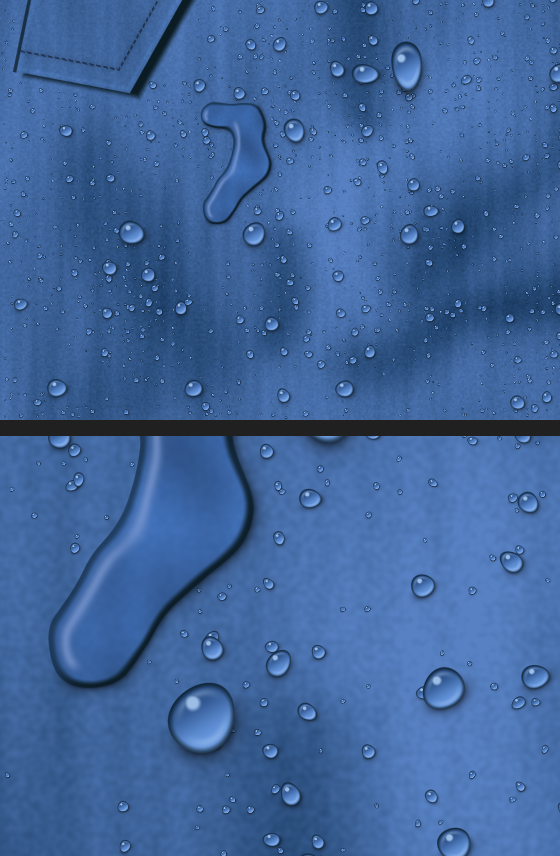
Top, the full canvas; bottom, a detail of the centre.
Reproduce this texture procedurally as a Shadertoy shader.

```glsl
// Water beads on blue cloth: folds and grain from gradient noise, a stitched
// flap from half planes, a puddle from joined capsules, drops on jittered grids.

const vec3 BLACK_BLUE = vec3(0.03, 0.09, 0.11);
const vec3 DEEP_BLUE = vec3(0.09, 0.22, 0.37);
const vec3 LIGHT_BLUE = vec3(0.32, 0.48, 0.73);
const vec3 GLINT = vec3(0.66, 0.79, 0.94);

vec2 hash2(vec2 p) {
  vec3 q = fract(p.xyx * vec3(0.1031, 0.1030, 0.0973));
  q += dot(q, q.yzx + 33.33);
  return fract((q.xx + q.yz) * q.zy);
}

float gradDot(vec2 cell, vec2 f, vec2 corner) {
  float a = 6.2832 * hash2(cell + corner).x;
  return dot(vec2(cos(a), sin(a)), f - corner);
}

float noise(vec2 p) {
  vec2 i = floor(p), f = fract(p), u = f * f * (3.0 - 2.0 * f);
  float low = mix(gradDot(i, f, vec2(0)), gradDot(i, f, vec2(1, 0)), u.x);
  float high = mix(gradDot(i, f, vec2(0, 1)), gradDot(i, f, vec2(1)), u.x);
  return mix(low, high, u.y);
}

float bell(float x) { return exp(-x * x); }

float capsule(vec2 p, vec2 a, vec2 b, float ra, float rb) {
  vec2 ab = b - a;
  float t = clamp(dot(p - a, ab) / dot(ab, ab), 0.0, 1.0);
  return length(p - a - ab * t) - mix(ra, rb, t);
}

float smoothMin(float a, float b, float k) {
  float h = max(k - abs(a - b), 0.0) / k;
  return min(a, b) - 0.25 * h * h * k;
}

// Soft ridge around a segment
float fold(vec2 p, vec2 a, vec2 b, float width) {
  return bell(capsule(p, a, b, 0.0, 0.0) / width);
}

float clothShade(vec2 p) {
  vec2 w = p + 0.07 * vec2(noise(p * 4.0), noise(p * 4.0 + 17.0));
  float s = 0.77 + 0.26 * noise(w * vec2(3.2, 2.2) + 5.0);
  s -= 0.36 * fold(w, vec2(1.36, 0.68), vec2(0.98, 0.36), 0.10);
  s -= 0.38 * fold(w, vec2(1.36, 0.32), vec2(0.88, 0.14), 0.08);
  s -= 0.38 * fold(w, vec2(0.82, 1.03), vec2(0.87, 0.74), 0.07);
  s -= 0.32 * fold(w, vec2(0.69, 0.42), vec2(0.67, 0.22), 0.06);
  s -= 0.30 * fold(w, vec2(0.22, 0.62), vec2(0.38, 0.28), 0.12);
  s -= 0.22 * fold(w, vec2(0.30, 0.05), vec2(0.50, 0.14), 0.11);
  s += 0.14 * fold(w, vec2(1.05, 0.75), vec2(0.80, 0.42), 0.14);
  s += 0.11 * noise(p * vec2(45, 3)) + 0.10 * noise(p * vec2(16, 2.5));
  s = 1.45 * s - 0.36;
  return s + 0.16 * noise(p * 170.0) + 0.09 * noise(p * 80.0);
}

// Distance to a line, positive to the right of a -> b
float lineSide(vec2 p, vec2 a, vec2 b) {
  vec2 t = normalize(b - a);
  return dot(p - a, vec2(t.y, -t.x));
}

// Left, bottom and right edge distances
vec3 flapEdges(vec2 p) {
  vec2 b = vec2(0.035, 0.83), c = vec2(0.309, 0.778);
  return vec3(lineSide(p, vec2(0.07, 1), b), lineSide(p, b, c),
    lineSide(p, c, vec2(0.434, 1)));
}

float flap(vec2 p) {
  vec3 e = flapEdges(p);
  return max(e.x, max(e.y, e.z));
}

float puddle(vec2 p) {
  p += 0.013 * vec2(noise(p * 16.0), noise(p * 16.0 + 9.0));
  vec2 top = vec2(0.59, 0.715), bend = vec2(0.596, 0.61);
  float d = capsule(p, vec2(0.506, 0.728), top, 0.027, 0.034);
  d = smoothMin(d, capsule(p, top, bend, 0.034, 0.042), 0.03);
  return smoothMin(d, capsule(p, bend, vec2(0.516, 0.502), 0.042, 0.035), 0.03);
}

void addFlap(inout vec3 col, vec2 p, float shade, float px) {
  vec3 e = flapEdges(p);
  float d = flap(p);
  float shadow = smoothstep(0.01, -0.01, flap(p - vec2(0.022, -0.01)));
  col = mix(col, BLACK_BLUE, 0.95 * shadow);
  vec3 body = mix(DEEP_BLUE, LIGHT_BLUE, 0.9 * shade);
  body *= 1.0 + 0.09 * bell((d + 0.009) / 0.005);
  float dash = smoothstep(0.1, 0.25, abs(fract(dot(p, vec2(68, 38))) - 0.5));
  float seam = abs(max(e.y, e.z) + 0.05);
  float thread = dash * smoothstep(0.0015 + px, 0.0015, seam);
  body *= 1.0 - 0.13 * exp(-seam / 0.007) - 0.35 * thread;
  col = mix(col, body, smoothstep(px, -px, d));
  float hem = max(abs(e.x) - 0.002, e.y);
  col = mix(col, BLACK_BLUE, 0.7 * smoothstep(0.004, 0.0, hem));
}

void addPuddle(inout vec3 col, vec2 p, float px) {
  float d = puddle(p), h = 0.003;
  vec2 n = vec2(puddle(p + vec2(h, 0)), puddle(p + vec2(0, h))) - d;
  n /= h;
  float lower = smoothstep(-0.6, 0.8, 0.7 * (n.x - n.y));
  vec3 body = mix(col, vec3(0.20, 0.37, 0.63), 0.65);
  body *= 1.0 + 0.25 * noise(p * vec2(24, 16));
  col *= 1.0 - 0.6 * lower * exp(-max(d, 0.0) / 0.004);
  float stripe = bell((d + 0.015) / 0.005) * smoothstep(0.2, 0.9, -n.x);
  body = mix(body, vec3(0.49, 0.60, 0.82), 0.7 * stripe);
  float rim = smoothstep(-0.008, -0.002, d);
  body = mix(body, BLACK_BLUE, (0.5 + 0.4 * lower) * rim);
  col = mix(col, body, smoothstep(px, -px, d));
}

void addDrop(inout vec3 col, vec2 p, vec2 center, float r, float stretch, float angle, float px) {
  vec2 n = (p - center) / r, axis = vec2(cos(angle), sin(angle));
  vec2 q = vec2(dot(n, axis), dot(n, vec2(-axis.y, axis.x)));
  q.y *= 1.0 + 0.12 * q.x;
  float d = length(q * vec2(1.0 / stretch, stretch)) - 1.0;
  float lit = dot(n, vec2(0.5, -0.87));
  col *= 1.0 - 0.6 * exp(-max(d, 0.0) / 0.2) * smoothstep(-0.4, 0.9, lit);
  vec3 body = mix(vec3(0.13, 0.27, 0.48), vec3(0.39, 0.58, 0.86), smoothstep(-0.9, 0.7, lit));
  body = mix(body, BLACK_BLUE, 0.7 * smoothstep(-0.2, 0.0, d));
  float crescent = bell((d + 0.3) / 0.12) * smoothstep(0.1, 0.9, abs(lit));
  float spot = smoothstep(0.3, 0.12, length(n - vec2(-0.3, 0.42)));
  body = mix(body, GLINT, max(0.5 * crescent, 0.9 * spot));
  col = mix(col, body, smoothstep(px / r, -px / r, d));
}

// One possible drop per cell, clear of flap and puddle
void addDropLayer(inout vec3 col, vec2 p, float scale, float chance, float px) {
  vec2 cell = floor(p * scale);
  vec2 place = hash2(cell + scale * 7.0), kind = hash2(cell + scale * 3.0 + 71.3);
  vec2 center = (cell + 0.25 + 0.5 * place) / scale;
  float r = (0.08 + 0.08 * kind.x * kind.x) / scale;
  float clump = 1.0 + 2.0 * noise(center * 5.0 + 3.0);
  float gap = min(puddle(center), flap(center) - 0.02);
  if (kind.y < chance * clump && gap > 1.6 * r)
    addDrop(col, p, center, r, 1.0 + 0.18 * place.y, 6.2832 * place.x, px);
}

void mainImage(out vec4 fragColor, in vec2 fragCoord) {
  vec2 p = fragCoord / iResolution.y;
  float px = 0.8 / iResolution.y, shade = clamp(clothShade(p), 0.0, 1.1);
  vec3 col = mix(DEEP_BLUE, LIGHT_BLUE, shade);
  addFlap(col, p, shade, px);

  // Mist to beads
  addDropLayer(col, p, 52.0, 0.22, px);
  addDropLayer(col, p, 25.0, 0.36, px);
  addDropLayer(col, p, 17.0, 0.38, px);
  addDropLayer(col, p, 9.5, 0.46, px);
  addDropLayer(col, p, 5.5, 0.36, px);

  addPuddle(col, p, px);
  addDrop(col, p, vec2(0.969, 0.842), 0.046, 1.28, -1.5, px);
  addDrop(col, p, vec2(0.870, 0.824), 0.027, 1.20, -0.1, px);
  addDrop(col, p, vec2(0.701, 0.689), 0.026, 1.10, -1.2, px);
  fragColor = vec4(col, 1);
}
```
